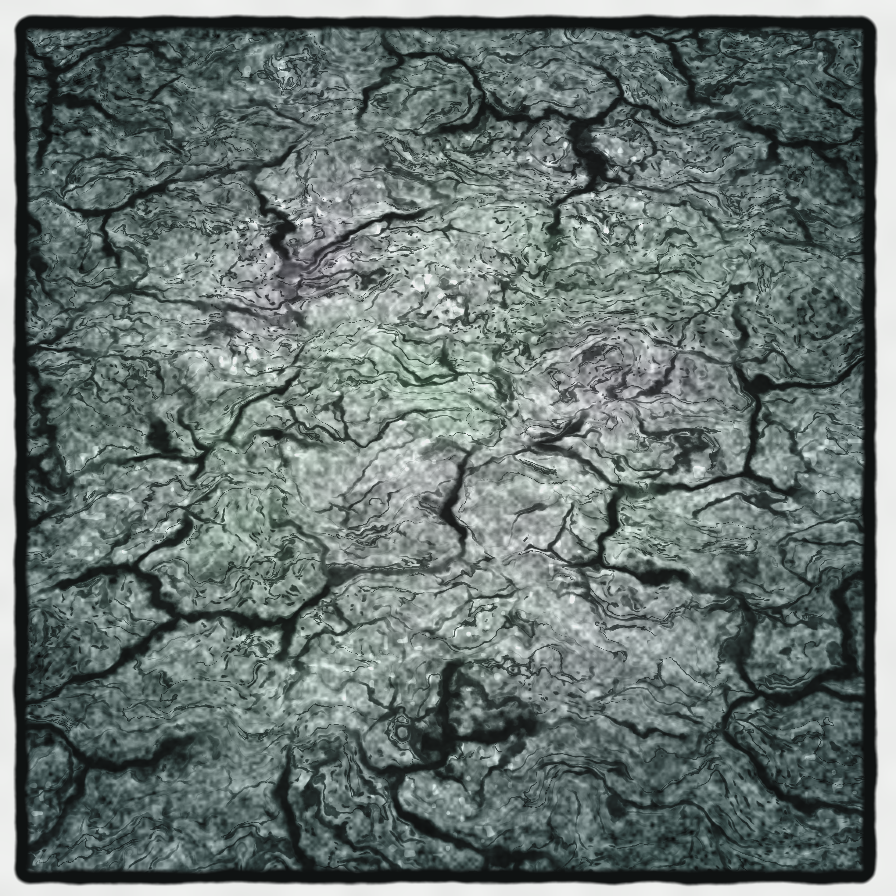
Give the GLSL for this texture, as a Shadertoy shader.

```glsl
// Weathered grey-green rock in a ragged black frame on white paper.
// Warped cell borders make the cracks, noise contours the flaking lips,
// and fine relief, pits and grain the surface, under a soft vignette.

vec2 hash2(vec2 p) {
    vec3 q = fract(p.xyx * vec3(0.1031, 0.1030, 0.0973));
    q += dot(q, q.yzx + 33.33);
    return fract((q.xx + q.yz) * q.zy);
}

float noise(vec2 p) {
    vec2 i = floor(p), f = fract(p);
    f = f * f * (3.0 - 2.0 * f);
    float low = mix(hash2(i).x, hash2(i + vec2(1, 0)).x, f.x);
    float high = mix(hash2(i + vec2(0, 1)).x, hash2(i + vec2(1, 1)).x, f.x);
    return mix(low, high, f.y);
}

float fbm(vec2 p) {
    float sum = 0.0, amp = 0.5;
    for (int i = 0; i < 5; i++) {
        sum += amp * noise(p);
        p = mat2(1.6, 1.2, -1.2, 1.6) * p + 7.3;
        amp *= 0.5;
    }
    return sum / 0.97;
}

// Cellular noise: x = distance to cell border, y = distance to nearest point
vec2 cells(vec2 p) {
    vec2 base = floor(p), nearCell = base, nearVec = vec2(8.0);
    for (int k = 0; k < 9; k++) {
        vec2 c = base + vec2(k % 3 - 1, k / 3 - 1);
        vec2 v = c + hash2(c) - p;
        if (dot(v, v) < dot(nearVec, nearVec)) { nearVec = v; nearCell = c; }
    }
    float border = 8.0;
    for (int k = 0; k < 25; k++) {
        vec2 c = nearCell + vec2(k % 5 - 2, k / 5 - 2);
        vec2 v = c + hash2(c) - p;
        vec2 gap = v - nearVec;
        if (dot(gap, gap) > 1e-5)
            border = min(border, dot(0.5 * (v + nearVec), normalize(gap)));
    }
    return vec2(border, length(nearVec));
}

// Broken cracks of uneven width along the cell borders
float cracks(vec2 p, float width, float cover) {
    float open = smoothstep(cover, cover + 0.3, fbm(p * 1.3 + 31.0));
    float w = width * open * (0.4 + 1.2 * noise(p * 9.0));
    return open * (1.0 - smoothstep(w * 0.4, w + 0.025, cells(p).x));
}

// Thin jagged lines along one level of the noise
float lips(vec2 p, float level) {
    float line = 1.0 - smoothstep(0.004, 0.022, abs(fbm(p) - level));
    return line * smoothstep(0.42, 0.62, noise(p * 1.7 + 50.0));
}

vec3 rock(vec2 uv) {
    // The ground recedes: features shrink and flatten toward the top
    vec2 g = vec2((uv.x - 0.5) * (0.8 + 0.5 * uv.y), uv.y * (0.75 + 0.55 * uv.y));
    vec2 warp = vec2(fbm(g * 9.0), fbm(g * 9.0 + 40.0)) - 0.5;
    vec2 jag = vec2(fbm(g * 45.0 + 9.0), fbm(g * 45.0 + 70.0)) - 0.5;
    vec2 w = g + warp * 0.13 + jag * 0.022;

    // Broad light
    float rim = length((uv - vec2(0.49, 0.53)) * vec2(1.0, 1.05));
    float glow = smoothstep(0.66, 0.12, rim);
    float tone = mix(0.33, 0.67, glow);
    tone += 0.28 * (fbm(g * vec2(6, 9) + 3.0) - 0.5);

    // Relief lit from above, then grain
    vec2 r = w * vec2(24, 42);
    tone += 0.75 * (fbm(r) - fbm(r + vec2(0.1, 0.25)));
    tone += 0.26 * (noise(uv * 250.0) - 0.5) + 0.22 * (noise(uv * 140.0 + 8.0) - 0.5);

    // Cracks and lips, large to small
    float big = cracks(w * vec2(5.5, 6.5) + 2.0, 0.045, 0.30);
    float mid = cracks(w * vec2(11, 17) + 14.0, 0.05, 0.38);
    float small = cracks(w * vec2(23, 38) + 27.0, 0.07, 0.46);
    float flake = max(lips(w * vec2(9, 19), 0.47), lips(w * vec2(17, 34) + 20.0, 0.56));

    // Pits gather in patches
    float patchy = smoothstep(0.4, 0.65, fbm(g * 10.0 + 80.0));
    float pit = 1.0 - smoothstep(0.08, 0.24, cells(w * vec2(62, 85)).y);

    float dark = max(max(big, 0.85 * mid), max(0.65 * small, 0.75 * flake));
    dark = max(dark, 0.8 * pit * patchy);
    tone = mix(tone, 0.06, 0.92 * dark);

    // Pale chips beside the cracks
    float chip = smoothstep(0.74, 0.86, noise(uv * 130.0 + 60.0));
    tone += 0.22 * chip * smoothstep(0.5, 0.65, fbm(g * 8.0 + 17.0)) * (1.0 - dark);

    // Teal at the rim, faint violet and ochre stains inside
    float stain = fbm(g * 5.0 + 90.0) - 0.5;
    vec3 tint = mix(vec3(-0.055, 0.022, 0.018), vec3(-0.018, 0.014, 0.002), glow);
    tint += stain * mix(vec3(0.0, 0.04, 0.02), vec3(0.09, -0.06, 0.07), glow);
    return clamp(tone + tint * smoothstep(0.0, 0.3, tone), 0.02, 0.93);
}

void mainImage(out vec4 fragColor, in vec2 fragCoord) {
    vec2 uv = fragCoord / iResolution.xy;
    float px = 1.0 / iResolution.y;

    // Rounded frame with ragged edges
    vec2 corner = abs(uv - vec2(0.497, 0.498)) - vec2(0.463, 0.466);
    float frame = length(max(corner, 0.0)) + min(max(corner.x, corner.y), 0.0) - 0.016;
    float outer = frame + 0.006 * (fbm(uv * 22.0) - 0.5);
    float inner = frame + 0.012 + 0.007 * (fbm(uv * 35.0 + 5.0) - 0.5);

    vec3 ink = vec3(0.06, 0.07, 0.07);
    vec3 paper = vec3(0.925, 0.93, 0.925) + 0.03 * (noise(uv * 30.0) - 0.5);
    vec3 color = mix(rock(uv), ink, smoothstep(-0.004 - px, 0.001 + px, inner));
    color = mix(color, paper, smoothstep(-px, 0.003 + px, outer));
    fragColor = vec4(color, 1.0);
}
```
